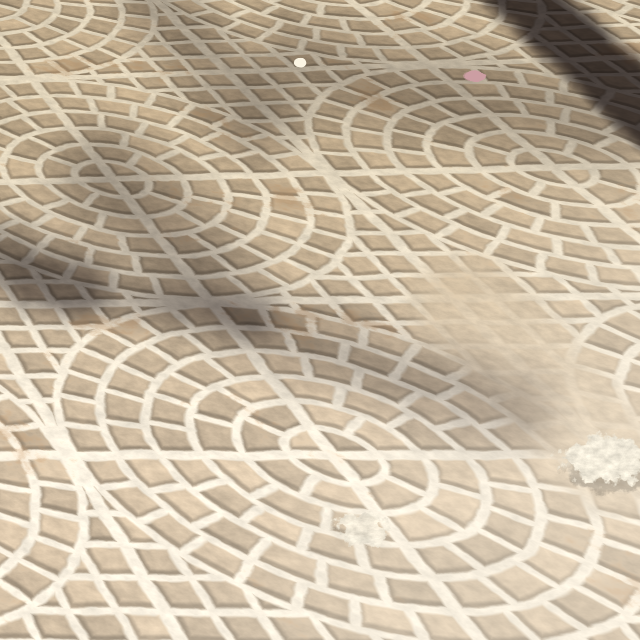
Give the GLSL for this texture, as a three.js fragment shader.

```glsl
// Sunlit paving of concentric cobble rings on square slabs, seen in perspective.
varying vec2 vUv;

const float HALF_PI = 1.5707963;
const float RINGS = 6.0;
const float RING_WIDTH = 0.163;
const float JOINT_HALF = 0.018;
const float SEAM_HALF = 0.027;

const vec3 STONE = vec3(0.80, 0.725, 0.625);
const vec3 MORTAR = vec3(0.965, 0.93, 0.865);
const vec3 SAND = vec3(0.85, 0.78, 0.68);
const vec3 RUST = vec3(0.68, 0.54, 0.40);
const vec3 SHADOW_TINT = vec3(0.27, 0.25, 0.27);
const vec3 PETAL = vec3(0.99, 0.96, 0.89);
const vec3 PINK = vec3(0.80, 0.62, 0.64);

float hash(vec2 p) {
  return fract(sin(dot(p, vec2(127.1, 311.7))) * 43758.55);
}

vec2 gradient(vec2 cell) {
  float a = 4.0 * HALF_PI * hash(cell);
  return vec2(cos(a), sin(a));
}

float gradientNoise(vec2 p) {
  vec2 i = floor(p), f = fract(p);
  vec2 u = f * f * f * (f * (f * 6.0 - 15.0) + 10.0);
  vec2 e = vec2(1.0, 0.0);
  float low = mix(dot(gradient(i), f), dot(gradient(i + e), f - e), u.x);
  float high = mix(dot(gradient(i + e.yx), f - e.yx), dot(gradient(i + e.xx), f - e.xx), u.x);
  return mix(low, high, u.y);
}

float fbm(vec2 p) {
  float sum = 0.0, amplitude = 0.6;
  for (int i = 0; i < 4; i++) {
    sum += amplitude * gradientNoise(p);
    p = p * 2.03 + 7.3;
    amplitude *= 0.55;
  }
  return sum;
}

// Distance to the nearest whole number.
float toWhole(float x) { return abs(fract(x + 0.5) - 0.5); }

// Canvas to slab coordinates: inverts the ground-plane projection.
vec2 groundPoint(vec2 uv) {
  vec2 view = vec2(uv.x, 1.0 - uv.y);
  vec2 across = vec2(0.327, -0.0143) + 0.02 * view;
  vec2 along = vec2(0.120, 0.1445) + 0.1 * view;
  vec2 offset = view - vec2(0.176, 0.280);
  float det = across.x * along.y - across.y * along.x;
  return vec2(offset.x * along.y - offset.y * along.x,
              across.x * offset.y - across.y * offset.x) / det;
}

// x: signed distance into the stone from its joint, y: random stone value.
vec2 paver(vec2 g) {
  vec2 q = abs(mod(g + 1.0, 2.0) - 1.0);
  float r = length(q), ring = floor(r / RING_WIDTH);
  float joint = abs(r - RINGS * RING_WIDTH);
  vec2 id;
  if (ring < RINGS) {
    float count = floor(1.4 * ring + 1.0);
    float turn = atan(q.y, q.x) / HALF_PI * count;
    float radial = toWhole(turn) / count * HALF_PI * r;
    joint = min(toWhole(r / RING_WIDTH) * RING_WIDTH, radial);
    id = vec2(ring, floor(turn));
  } else {
    vec2 cell = q * RINGS;
    joint = min(joint, min(toWhole(cell.x), toWhole(cell.y)) / RINGS);
    id = floor(cell) + 20.0;
  }
  float seam = min(toWhole(g.x), toWhole(g.y));
  return vec2(min(joint - JOINT_HALF, seam - SEAM_HALF), hash(id + floor(g) * 37.0));
}

// Soft-edged capsule from a to b, 1 on its axis.
float softBand(vec2 p, vec2 a, vec2 b, float width) {
  vec2 d = b - a;
  float t = clamp(dot(p - a, d) / dot(d, d), 0.0, 1.0);
  return 1.0 - smoothstep(0.0, width, length(p - a - d * t));
}

float blob(vec2 p, vec2 centre, vec2 radius, float ragged) {
  float edge = length((p - centre) / radius) + ragged * fbm(p * 40.0);
  return 1.0 - smoothstep(0.85, 1.05, edge);
}

void main() {
  vec2 g = groundPoint(vUv);
  g += 0.014 * vec2(gradientNoise(g * 5.0), gradientNoise(g * 5.0 + 31.0));
  vec2 stone = paver(g);
  float grain = fbm(g * 18.0), patches = fbm(g * 2.2);

  // Stones, raised mortar and the thin shade beside it
  float inside = smoothstep(-0.008, 0.009, stone.x + 0.012 * grain);
  float shade = 1.0 - smoothstep(-0.012, 0.012, paver(g + vec2(-0.018, 0.024)).x);
  vec3 face = STONE * (0.99 + 0.14 * (stone.y - 0.5) + 0.16 * grain);
  face *= 1.0 - 0.22 * shade;
  vec3 mortar = MORTAR * (0.98 + 0.14 * grain + 0.10 * patches);
  vec3 color = mix(mortar, face, inside);
  color = mix(color, RUST, 0.4 * smoothstep(0.22, 0.5, patches + 0.4 * grain));

  // Drifted sand and bleaching light
  vec2 p = vUv + 0.025 * vec2(fbm(vUv * 7.0), fbm(vUv * 7.0 + 19.0));
  float drift = softBand(p, vec2(0.73, 0.52), vec2(0.96, 0.28), 0.15);
  color = mix(color, SAND * (0.98 + 0.15 * grain), 0.85 * smoothstep(0.1, 0.8, drift));
  color = mix(color * vec3(0.94, 0.92, 0.87), color * 1.06, smoothstep(0.9, 0.2, vUv.y));
  color = mix(color, MORTAR, 0.28 * smoothstep(0.5, 1.3, vUv.x + 0.6 - vUv.y));

  // Cast shadows
  float soft = 0.32 * softBand(p, vec2(0.24, 1.0), vec2(0.40, 0.81), 0.10);
  soft += 0.38 * softBand(p, vec2(0.17, 0.72), vec2(0.31, 0.58), 0.14);
  soft += 0.55 * softBand(p, vec2(-0.02, 0.60), vec2(0.11, 0.56), 0.10);
  soft += 0.32 * softBand(p, vec2(0.05, 0.55), vec2(0.40, 0.50), 0.07);
  soft += 0.30 * softBand(p, vec2(0.40, 0.49), vec2(0.80, 0.36), 0.12);
  soft += 0.30 * softBand(p, vec2(0.46, 0.90), vec2(0.95, 0.81), 0.13);
  float streak = softBand(p, vec2(0.79, 1.03), vec2(1.03, 0.81), 0.085);
  float dark = max(min(soft, 0.65), 0.93 * smoothstep(0.05, 0.75, streak));
  color *= mix(vec3(1.0), SHADOW_TINT, dark);

  // Fallen petals and litter
  vec3 petal = PETAL * (0.96 + 0.22 * fbm(vUv * vec2(50.0, 75.0)));
  color = mix(color, color * 0.7, 0.6 * blob(vUv, vec2(0.953, 0.267), vec2(0.075, 0.038), 0.5));
  color = mix(color, petal, blob(vUv, vec2(0.945, 0.283), vec2(0.068, 0.040), 0.8));
  color = mix(color, petal, 0.9 * blob(vUv, vec2(0.565, 0.173), vec2(0.040, 0.028), 1.0));
  color = mix(color, PETAL, blob(vUv, vec2(0.469, 0.902), vec2(0.010, 0.008), 0.3));
  color = mix(color, PINK, blob(vUv, vec2(0.742, 0.881), vec2(0.020, 0.009), 0.8));
  gl_FragColor = vec4(clamp(color, 0.0, 1.0), 1.0);
}
```
